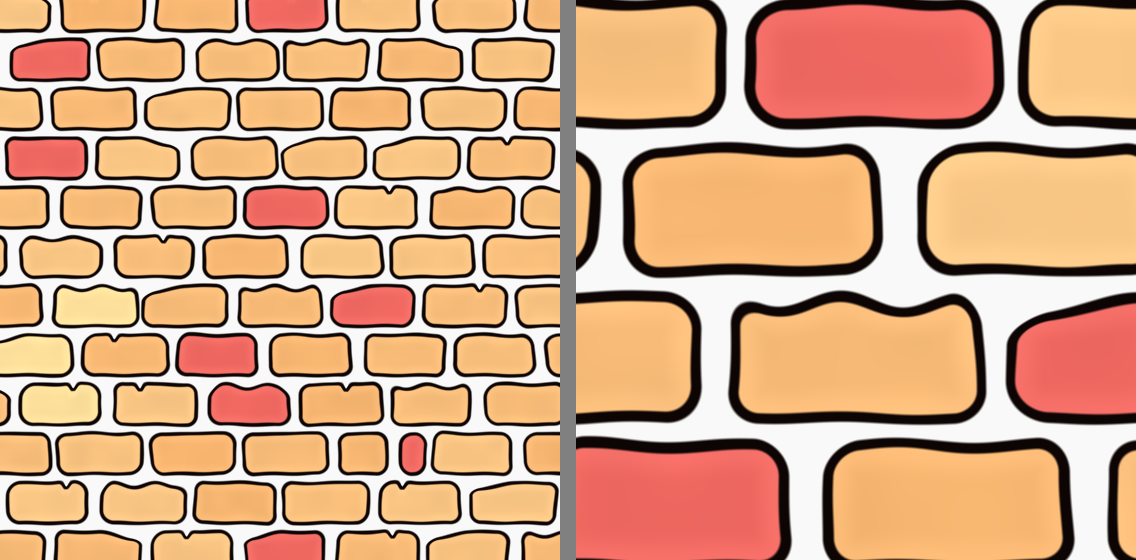
Left: the whole. Right: its middle third, enlarged.
Reproduce this pattern procedurally as a Shadertoy shader.

```glsl
const vec2 PITCH = vec2(0.1654, 0.0879);      // brick spacing across and down
const vec2 HALF_BRICK = vec2(0.0723, 0.0358); // to the middle of the outline
const float FIRST_ROW = 0.019;                // centre of row 0, from the top
const float CORNER = 0.020;
const float LINE_HALF = 0.0031;
const float SOFTNESS = 0.0006;
const float WOBBLE = 0.0008;
const float WIDTH_JITTER = 0.007;
const float SHIFT_JITTER = 0.009;
const vec2 PALE_PATCH = vec2(0.10, 0.58);     // centre of the pale area, from the top

const vec3 MORTAR = vec3(0.975, 0.978, 0.975);
const vec3 INK = vec3(0.05, 0.02, 0.015);
const vec3 ORANGE = vec3(0.957, 0.700, 0.430);
const vec3 PEACH = vec3(0.970, 0.775, 0.520);
const vec3 PALE = vec3(0.980, 0.870, 0.600);
const vec3 RED = vec3(0.930, 0.405, 0.375);

// Horizontal shift of each course, in brick spacings
const float ROW_SHIFT[12] = float[12](0.10, 0.54, 0.01, 0.51, 0.08, 0.67,
                                      0.01, 0.35, 0.67, 0.09, 0.53, 0.06);

float hash(vec2 p) {
    return fract(sin(dot(p, vec2(127.1, 311.7))) * 43758.55);
}

float noise(vec2 p) {
    vec2 i = floor(p), f = fract(p);
    f = f * f * (3.0 - 2.0 * f);
    return mix(mix(hash(i), hash(i + vec2(1, 0)), f.x),
               mix(hash(i + vec2(0, 1)), hash(i + vec2(1, 1)), f.x), f.y);
}

float roundBox(vec2 p, vec2 halfSize, float radius) {
    vec2 q = abs(p) - halfSize + radius;
    return length(max(q, 0.0)) + min(max(q.x, q.y), 0.0) - radius;
}

// How far the top edge sinks: plain, worn shoulder, chipped notch or wavy
float topDrop(float x, float kind, float seed) {
    if (kind < 0.45) return 0.0010 * sin(x * 60.0 + seed * 20.0);
    if (kind < 0.64) return 0.016 * smoothstep(0.0, 0.075, seed < 0.5 ? -x : x);
    if (kind < 0.84) {
        float u = (x - (seed - 0.5) * 0.07) / 0.007;
        return 0.012 * exp(-u * u) - 0.002 * exp(-u * u * 0.15);
    }
    return 0.004 + 0.004 * sin(x * 85.0 + seed * 6.0);
}

float brickDistance(vec2 p, vec2 halfSize, vec2 id) {
    float kind = hash(id + 3.3), seed = hash(id + 7.9);
    p += WOBBLE * sin(p.yx * 75.0 + seed * 40.0);
    p.y += (hash(id + 11.2) - 0.5) * 0.036 * p.x;       // tilt
    p.x *= 1.0 + (hash(id + 15.7) - 0.5) * 1.8 * p.y;   // taper
    float e = 0.001;
    float slope = (topDrop(p.x + e, kind, seed) - topDrop(p.x - e, kind, seed)) / (2.0 * e);
    float weight = smoothstep(-0.01, 0.03, p.y);
    p.y += weight * topDrop(p.x, kind, seed);
    float radius = min(CORNER * mix(0.75, 1.2, hash(id + 19.1)), halfSize.x * 0.9);
    return roundBox(p, halfSize, radius) / sqrt(1.0 + weight * weight * slope * slope);
}

void mainImage(out vec4 fragColor, in vec2 fragCoord) {
    vec2 uv = fragCoord / iResolution.y;
    float down = 1.0 - uv.y;
    float row = floor((down - FIRST_ROW) / PITCH.y + 0.5);
    float shift = ROW_SHIFT[int(mod(row, 12.0))];
    float column = floor(uv.x / PITCH.x - shift + 0.5);
    float redColumn = mod((row - 1.0) * (row - 3.0), 11.0);

    // Nearest brick of this course
    float nearest = 1.0;
    vec3 fill = ORANGE;
    for (int k = -1; k <= 1; k++) {
        vec2 id = vec2(column + float(k), row);
        vec2 centre = vec2((id.x + shift) * PITCH.x, FIRST_ROW + row * PITCH.y);
        vec2 p = vec2(uv.x - centre.x, centre.y - down);
        vec2 halfSize = HALF_BRICK;
        bool red = abs(id.x - redColumn) < 0.5;

        if (red && mod(row, 10.0) > 8.5) {
            // Pair of short bricks, only the small one red
            red = p.x > 0.0195;
            p.x -= red ? 0.061 : -0.028;
            halfSize.x = red ? 0.022 : 0.042;
            id += red ? 0.5 : 0.25;
        } else {
            p.x -= (hash(id + 23.4) - 0.5) * SHIFT_JITTER;
            halfSize.x += (hash(id + 27.8) - 0.5) * WIDTH_JITTER;
        }

        float d = brickDistance(p, halfSize, id);
        if (d < nearest) {
            nearest = d;
            bool pale = hash(id + 31.6) > 0.1 + 3.5 * distance(centre, PALE_PATCH);
            fill = red ? RED : pale ? PALE : mix(ORANGE, PEACH, hash(id + 35.2));
        }
    }

    // Soft watercolour shading, lighter toward the outline
    fill *= 0.985 + 0.035 * noise(uv * 28.0);
    fill += 0.035 * smoothstep(-0.022, -0.004, nearest);

    // Hand-drawn outline
    float blur = 0.7 / iResolution.y + SOFTNESS;
    float lineHalf = LINE_HALF + 0.0009 * (noise(uv * 32.0 + 5.0) - 0.5);
    vec3 colour = mix(fill, MORTAR, smoothstep(-blur, blur, nearest));
    float ink = 1.0 - smoothstep(-blur, blur, abs(nearest) - lineHalf);
    fragColor = vec4(mix(colour, INK, ink), 1.0);
}
```
